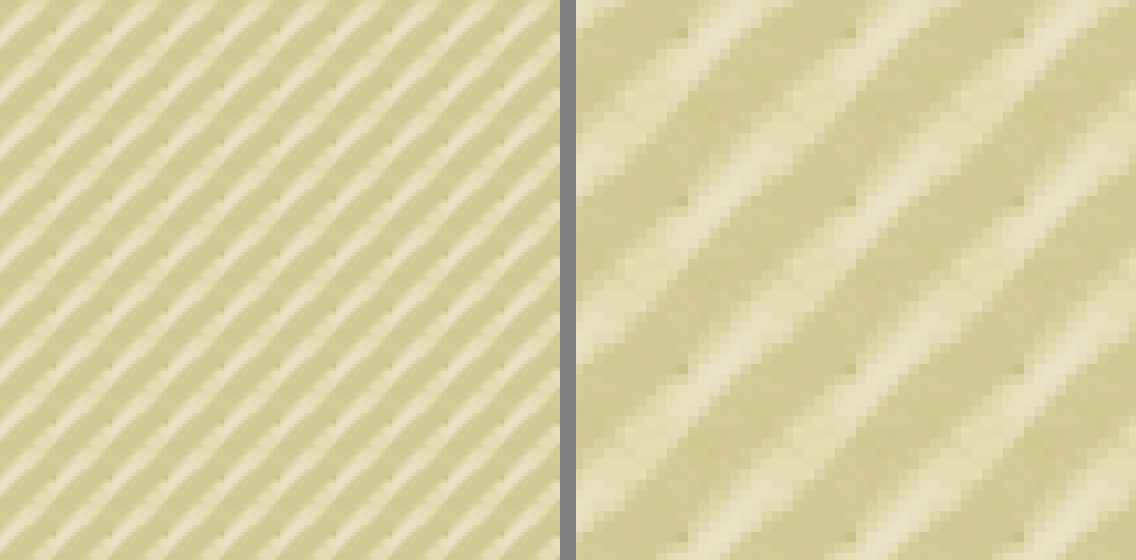
Left: the whole. Right: its middle third, enlarged.
Reproduce this pattern procedurally as a Shadertoy shader.

```glsl
// Pale diagonal sand ripples on a coarse grid of square cells, 10 by 10 repeats.
// Each cell takes its tone from a wavy ridge profile plus wrapped hash grain;
// neighbouring cells are blended over one pixel so that their edges stay smooth.

#define REPEATS 10.0
#define CELLS 16.0
#define RIDGE_PHASE 0.70
#define CREST_X 0.20
#define GRAIN 0.016
#define TROUGH_COLOR vec3(0.828, 0.788, 0.588)
#define RIDGE_COLOR vec3(0.893, 0.857, 0.702)
#define CREST_COLOR vec3(0.916, 0.890, 0.775)
#define SPOT_COLOR vec3(0.775, 0.735, 0.525)

const float TAU = 6.2831853;

float hash(vec2 p) {
    return fract(sin(dot(p, vec2(127.1, 311.7))) * 43758.5453);
}

// Grain mixed from single cells and two-cell horizontal dashes
float grain(vec2 cell) {
    vec2 dash = vec2(floor(mod(cell.x + cell.y, CELLS) * 0.5), cell.y);
    return 0.45 * hash(cell) + 0.55 * hash(dash + 31.0) - 0.5;
}

vec3 cellColor(vec2 index) {
    vec2 cell = mod(index, CELLS);
    vec2 p = (cell + 0.5) / CELLS;

    // Signed distance across the ridge, and 0..1 position along it
    float across = fract(p.x - p.y - RIDGE_PHASE + 0.5) - 0.5;
    float along = 0.5 + 0.5 * cos(TAU * (p.x - CREST_X));

    // Soft upper flank, sharper lower flank that bulges between crests
    float rough = grain(cell);
    float edge = mix(0.25, 0.17, along) + 0.03 * rough;
    float upper = smoothstep(-0.34, -0.07, across + 0.06 * rough);
    float lower = 1.0 - smoothstep(edge - 0.07, edge + 0.06, across);
    float ridge = upper * lower;

    // Bright crest in the narrow part of each ridge
    float crest = along * exp(-pow((across - 0.01) / 0.13, 2.0));
    vec3 color = mix(TROUGH_COLOR, RIDGE_COLOR, ridge);
    color = mix(color, CREST_COLOR, crest * ridge);

    // Grain is quieter on crests and in the smooth side of the troughs
    float quiet = mix(1.0 - along, along, ridge);
    color += GRAIN * 2.0 * rough * (1.0 - 0.65 * quiet) * vec3(0.9, 0.9, 1.3);

    // Small dark hollow beside the crest
    vec2 hollow = abs(cell - vec2(15.0, 7.0));
    float spot = max(0.0, 1.0 - 0.6 * hollow.x - 0.75 * hollow.y);
    return mix(color, SPOT_COLOR, 0.75 * spot);
}

void mainImage(out vec4 fragColor, in vec2 fragCoord) {
    vec2 gridSize = vec2(REPEATS * CELLS);
    vec2 grid = fragCoord / iResolution.xy * gridSize - 0.5;
    vec2 pixel = gridSize / iResolution.xy;
    vec2 base = floor(grid);
    vec2 blend = clamp((fract(grid) - 0.5) / pixel + 0.5, 0.0, 1.0);

    // Smooth the joints between the four nearest cells
    vec3 bottom = mix(cellColor(base), cellColor(base + vec2(1.0, 0.0)), blend.x);
    vec3 top = mix(cellColor(base + vec2(0.0, 1.0)), cellColor(base + 1.0), blend.x);
    fragColor = vec4(mix(bottom, top, blend.y), 1.0);
}
```
